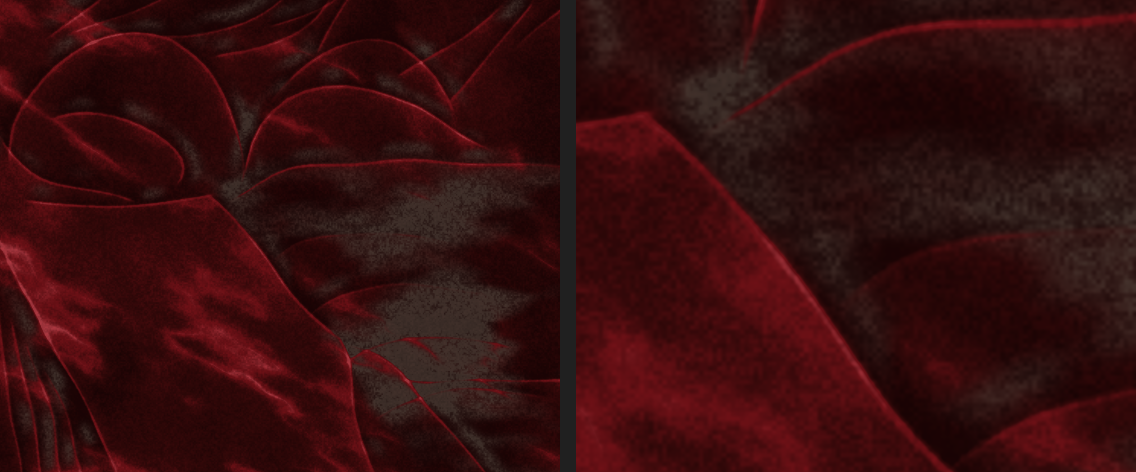
Left: the whole. Right: its middle third, enlarged.
Give the GLSL for this texture, as a Shadertoy shader.

```glsl
// Crumpled crimson velvet: bright-rimmed folds over a dark, grainy pile.
// Each fold is a cubic curve with a thin rim, a glow on its right-hand side
// and a shadow with grey sheen on its left; noise streaks add soft glimmers.

const vec3 SHADOW = vec3(.105, .013, .015);
const vec3 WINE = vec3(.18, .028, .03);
const vec3 CRIMSON = vec3(.4, .06, .08);
const vec3 ROSE = vec3(.62, .2, .23);
const vec3 SHEEN = vec3(.25, .2, .175);

float hash(vec2 p) {
  vec3 q = fract(p.xyx * .1031);
  q += dot(q, q.yzx + 33.33);
  return fract((q.x + q.y) * q.z);
}

float noise(vec2 p) {
  vec2 i = floor(p), f = fract(p);
  f = f * f * (3. - 2. * f);
  return mix(mix(hash(i), hash(i + vec2(1, 0)), f.x),
             mix(hash(i + vec2(0, 1)), hash(i + vec2(1, 1)), f.x), f.y);
}

float fbm(vec2 p) {
  float sum = 0., amp = .53;
  for (int i = 0; i < 4; i++) {
    sum += amp * noise(p);
    p = mat2(1.6, 1.2, -1.2, 1.6) * p + 7.3;
    amp *= .5;
  }
  return sum;
}

vec2 bezier(vec4 head, vec4 tail, float t) {
  float u = 1. - t;
  return u * u * (u * head.xy + 3. * t * head.zw) + t * t * (3. * u * tail.xy + t * tail.zw);
}

// Signed distance to a curve (positive on its right) and position along it
vec2 curveDistance(vec2 p, vec4 head, vec4 tail) {
  vec2 a = head.xy, best = vec2(9, 0);
  for (float i = 0.; i < 14.; i++) {
    vec2 b = bezier(head, tail, (i + 1.) / 14.), along = b - a, rel = p - a;
    float h = clamp(dot(rel, along) / dot(along, along), 0., 1.);
    float d = length(rel - along * h);
    float side = rel.x * along.y < rel.y * along.x ? -1. : 1.;
    if (d < abs(best.x)) best = vec2(d * side, (i + h) / 14.);
    a = b;
  }
  return best;
}

// Adds one fold to the cloth: x is pile light, y is grey sheen
void fold(inout vec2 cloth, vec2 p, vec4 head, vec4 tail, float rim, float spread) {
  vec2 low = min(min(head.xy, head.zw), min(tail.xy, tail.zw)) - .25;
  vec2 high = max(max(head.xy, head.zw), max(tail.xy, tail.zw)) + .25;
  if (any(lessThan(p, low)) || any(greaterThan(p, high))) return;
  vec2 c = curveDistance(p, head, tail);
  float d = abs(c.x), lit = smoothstep(-.004, .004, c.x);
  float fade = smoothstep(0., .1, c.y) * smoothstep(1., .9, c.y);
  float patchy = noise(p * 17. + head.xy * 40.);
  float line = exp(-d * d / .000011) * (.45 + .55 * patchy);
  float glow = lit * exp(-d / spread) * (.1 + .5 * patchy);
  float band = (c.x + .026) / .014;
  cloth.x += fade * (rim * (line + glow) - .16 * (1. - lit) * exp(-d / .025));
  cloth.y += fade * (1. - lit) * .6 * exp(-band * band) * smoothstep(.4, .9, patchy);
}

// Soft elongated glimmers running along an angle
float streaks(vec2 p, float angle) {
  float c = cos(angle), s = sin(angle);
  vec2 q = mat2(c, -s, s, c) * p;
  float ridge = 1. - abs(2. * fbm(q * vec2(3.2, 8) + 4.) - 1.);
  return pow(ridge, 7.) * smoothstep(.4, .75, fbm(q * vec2(5, 9) + 19.));
}

vec3 velvet(float light) {
  vec3 c = mix(SHADOW, WINE, smoothstep(0., .25, light));
  c = mix(c, CRIMSON, smoothstep(.2, .62, light));
  return mix(c, ROSE, smoothstep(.6, 1.05, light));
}

void mainImage(out vec4 fragColor, in vec2 fragCoord) {
  vec2 uv = fragCoord / iResolution.y;
  vec2 p = uv + .018 * (vec2(noise(uv * 8.), noise(uv * 8. + 31.)) - .5);

  // Broad regions: crumpled top, front panel, flat dark cloth on the right
  float top = smoothstep(.58, .7, p.y);
  float right = smoothstep(0., .05, p.x - .44 - .75 * (.59 - p.y)) * (1. - top);
  float panel = (1. - right) * (1. - top), corner = top * smoothstep(.8, 1., p.x);
  vec2 c = vec2(.34 * fbm(p * 5.) - .02 - .07 * right, 0);
  c.x += panel * .2 * smoothstep(.2, .55, p.y) * fbm(p * 9.);
  c.x += mix(streaks(p, -.5) * mix(.75, .4, right), streaks(p, -1.15) * .85, corner);
  c.y += right * .85 * smoothstep(.46, .72, fbm(p * vec2(3.2, 7.5) + 2.));

  // Front panel edges
  fold(c, p, vec4(.04, .575, .2, .555), vec4(.34, .56, .46, .595), .65, .035);
  fold(c, p, vec4(.42, .6, .53, .53), vec4(.57, .42, .73, .27), .6, .045);
  fold(c, p, vec4(.71, .3, .77, .2), vec4(.73, .15, .81, -.04), .5, .05);
  fold(c, p, vec4(.27, -.06, .2, .16), vec4(.1, .26, -.02, .53), .6, .025);
  // Arch and inner swirl
  fold(c, p, vec4(.015, .63, .03, .88), vec4(.25, .97, .39, .915), .55, .05);
  fold(c, p, vec4(.36, .925, .45, .88), vec4(.54, .74, .5, .6), .55, .03);
  fold(c, p, vec4(.1, .75, .2, .81), vec4(.46, .71, .36, .6), .5, .03);
  fold(c, p, vec4(0, .72, .05, .57), vec4(.2, .63, .29, .57), .55, .03);
  // Long folds sweeping to the right
  fold(c, p, vec4(.5, .6, .56, .88), vec4(.75, .86, 1.07, .67), .6, .025);
  fold(c, p, vec4(.47, .565, .62, .7), vec4(.85, .65, 1.25, .65), .5, .015);
  fold(c, p, vec4(.57, .78, .7, .92), vec4(.85, 1, .98, .74), .5, .03);
  fold(c, p, vec4(.72, .27, .86, .25), vec4(.92, .12, 1.07, -.05), .5, .02);
  fold(c, p, vec4(.84, .2, .95, .18), vec4(1.05, .19, 1.25, .195), .55, .015);

  // Creases above, steep pleats lower left, soft waves on the right
  for (float k = 0.; k < 9.; k++) {
    vec2 a = vec2(k * .125 + .1 * hash(vec2(k, 1)), .74 + .2 * hash(vec2(k, 2)));
    float angle = mix(.1, 1.1, hash(vec2(k, 3)));
    vec2 run = .1 * vec2(cos(angle), sin(angle));
    vec2 sway = (hash(vec2(k, 5)) - .5) * vec2(-run.y, run.x);
    fold(c, p, vec4(a, a + run + sway), vec4(a + 2. * (run + sway), a + 3. * run), .42, .025);
  }
  for (float k = 0.; k < 4.; k++) {
    vec2 a = vec2(.035 * k - .01, .4 - .06 * k), b = vec2(.05 + .05 * k, -.06);
    fold(c, p, vec4(a, mix(a, b, .3) + .01), vec4(mix(a, b, .7), b), .38, .02);
    vec4 drop = vec4(.07, -.11, .07, -.11) * k;
    fold(c, p, vec4(.58, .44, .68, .53) + drop, vec4(.82, .5, .97, .48) + drop, .3, .025);
  }

  // Pile grain and final colour
  float grain = .6 * noise(uv * 310.) + .4 * noise(uv * 140.) - .5;
  float sheen = clamp(c.y * (1. + 1.1 * grain), 0., .85) * smoothstep(.6, .25, c.x);
  vec3 color = mix(velvet(c.x + .13 * grain), SHEEN, sheen);
  fragColor = vec4(color * (1. + .22 * grain), 1);
}
```
